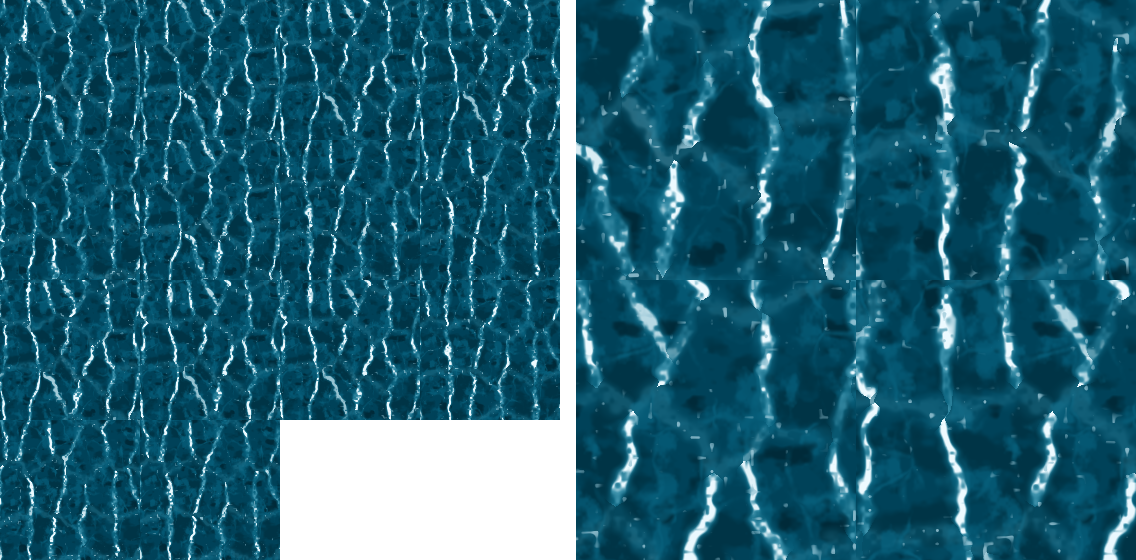
Left, the full canvas; right, a detail of the centre.
A WebGL 1 fragment shader for this texture:

```glsl
precision highp float;
uniform vec2 u_resolution;

float hash(vec2 p) {
  return fract(sin(dot(p, vec2(127.1, 311.7))) * 43758.55);
}

float noise(vec2 p) {
  vec2 i = floor(p), f = fract(p);
  f = f * f * (3.0 - 2.0 * f);
  return mix(mix(hash(i), hash(i + vec2(1.0, 0.0)), f.x),
             mix(hash(i + vec2(0.0, 1.0)), hash(i + 1.0), f.x), f.y);
}

float fbm(vec2 p) {
  float sum = 0.0, amp = 0.5;
  for (int i = 0; i < 4; i++) {
    sum += amp * noise(p);
    p = p * 2.03 + 17.3;
    amp *= 0.5;
  }
  return sum / 0.9375;
}

// Scattered site that drifts on a small orbit from frame to frame
vec2 site(vec2 cell, float phase) {
  vec2 home = vec2(hash(cell), hash(cell + 41.7));
  float angle = 6.283 * (hash(cell + 9.2) + phase);
  return 0.2 + 0.6 * home + 0.16 * vec2(cos(angle), sin(angle));
}

// x: distance to the nearest ripple crest, y: how upright that crest is
vec2 crest(vec2 p, float phase) {
  vec2 base = floor(p), f = fract(p), nearest = vec2(0.0);
  float best = 9.0;
  for (int y = -1; y <= 1; y++) {
    for (int x = -1; x <= 1; x++) {
      vec2 g = vec2(float(x), float(y));
      vec2 r = g + site(base + g, phase) - f;
      if (dot(r, r) < best) {
        best = dot(r, r);
        nearest = r;
      }
    }
  }
  vec2 edge = vec2(9.0, 0.0);
  for (int y = -2; y <= 2; y++) {
    for (int x = -2; x <= 2; x++) {
      vec2 g = vec2(float(x), float(y));
      vec2 r = g + site(base + g, phase) - f;
      vec2 across = r - nearest;
      if (dot(across, across) > 0.0001) {
        vec2 n = normalize(across);
        float d = dot(0.5 * (r + nearest), n);
        if (d < edge.x) edge = vec2(d, abs(n.x));
      }
    }
  }
  return edge;
}

vec3 water(vec2 p, float frame) {
  float phase = hash(vec2(frame, 3.7));
  vec2 drift = vec2(0.6, 1.1) * phase;

  // Mottled depths
  float depth = fbm(p * vec2(9.0, 11.0) + drift);
  float swell = fbm(p * vec2(17.0, 14.0) - drift + 31.0);
  vec3 color = mix(vec3(0.0, 0.205, 0.275), vec3(0.0, 0.26, 0.35),
                   smoothstep(0.36, 0.52, depth));
  color = mix(color, vec3(0.02, 0.36, 0.47), 0.8 * smoothstep(0.54, 0.74, swell));
  color = mix(color, vec3(0.0, 0.14, 0.19), 0.8 * smoothstep(0.64, 0.78, depth));

  // Wobbling crests, a broad set and a faint fine web
  vec2 wobble = vec2(noise(p * 15.0 + drift), noise(p * 15.0 + 57.0)) - 0.5;
  vec2 ragged = vec2(noise(p * 42.0 + 7.0), noise(p * 42.0 + 83.0)) - 0.5;
  vec2 warped = p + 0.045 * wobble + 0.016 * ragged;
  vec2 broad = crest(warped * vec2(5.0, 3.0) + 20.0, phase);
  vec2 fine = crest(warped * vec2(8.0, 6.0) + 60.0, phase);
  float upright = smoothstep(0.55, 0.95, broad.y);
  float patches = noise(p * vec2(8.0, 11.0) + 5.0 * phase + 13.0);
  float web = 1.0 - smoothstep(0.0, 0.09, fine.x);
  float halo = 1.0 - smoothstep(0.02, 0.15, broad.x);
  color = mix(color, vec3(0.03, 0.38, 0.49), 0.6 * web * smoothstep(0.3, 0.65, swell));
  color = mix(color, vec3(0.05, 0.41, 0.52), halo * (0.35 + 0.55 * upright));

  // Broken, grainy light along the upright crests
  float grain = noise(p * 75.0 + 40.0 * phase);
  float shine = (1.0 - smoothstep(0.02, 0.085, broad.x)) * (0.2 + 0.8 * upright);
  color = mix(color, vec3(0.25, 0.58, 0.68),
              shine * smoothstep(0.2, 0.55, 0.5 * patches + 0.5 * grain));
  float glint = (1.0 - smoothstep(0.025, 0.065, broad.x)) * upright;
  glint *= smoothstep(0.48, 0.64, 0.6 * patches + 0.4 * grain);
  color = mix(color, vec3(0.93, 0.98, 1.0), glint);

  // Stray sparkles
  float spark = smoothstep(0.83, 0.95, noise(p * 62.0 + 90.0 * phase + 11.0));
  return mix(color, vec3(0.62, 0.79, 0.85), 0.8 * spark * max(halo, 0.6 * web));
}

void main() {
  vec2 uv = gl_FragCoord.xy / u_resolution;

  // Four by four frames, counted from the top left
  vec2 tile = floor(uv * 4.0);
  float frame = tile.x + 4.0 * (3.0 - tile.y);
  vec3 color = water(fract(uv * 4.0), frame);

  // The last two frames stay blank
  float blank = max(0.5 - uv.x, uv.y - 0.25);
  color = mix(color, vec3(1.0), clamp(0.5 - blank * u_resolution.y, 0.0, 1.0));
  gl_FragColor = vec4(color, 1.0);
}
```
